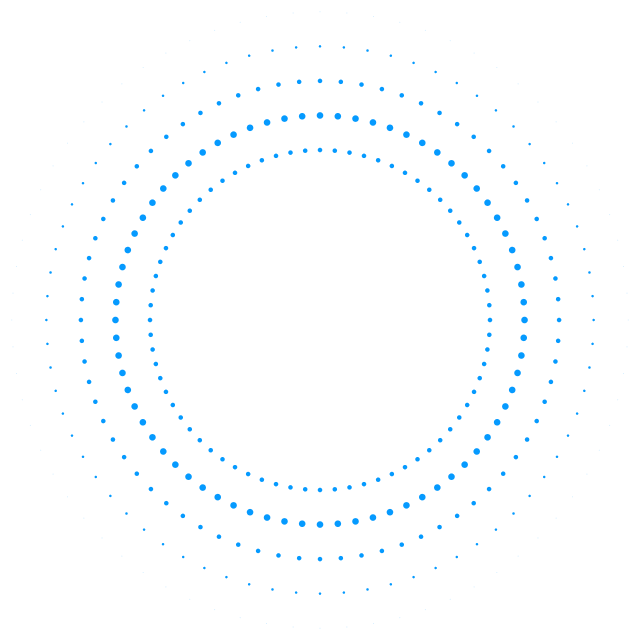
Write a Shadertoy shader that draws this background.

```glsl
// Concentric rings of blue dots on white, drawn in polar coordinates.
// Each pixel finds its nearest ring and spoke, then measures the distance
// to that dot; dots are largest on one ring and shrink on the others.

#define RING_COUNT 5.0
#define SPOKE_COUNT 72.0
#define INNER_RADIUS 0.2656
#define RING_SPACING 0.0540
#define PEAK_RING 1.0
#define PEAK_DOT_RADIUS 0.0051
#define DOT_SHRINK 0.0016
#define DOT_COLOR vec3(0.02, 0.605, 1.0)
#define PAPER_COLOR vec3(1.0)

const float TAU = 6.2831853;

// Antialiased disc coverage; dots below a pixel fade by their area.
float discCoverage(float dist, float radius, float pixel) {
    float drawnRadius = max(radius, 0.5 * pixel);
    float fade = radius / drawnRadius;
    return clamp(0.5 + (drawnRadius - dist) / pixel, 0.0, 1.0) * fade * fade;
}

// Centre of the nearest dot in xy, its radius in z.
vec3 nearestDot(vec2 p) {
    float ring = round((length(p) - INNER_RADIUS) / RING_SPACING);
    ring = clamp(ring, 0.0, RING_COUNT - 1.0);

    float spokeStep = TAU / SPOKE_COUNT;
    float angle = round(atan(p.y, p.x) / spokeStep) * spokeStep;

    float ringRadius = INNER_RADIUS + ring * RING_SPACING;
    float dotRadius = PEAK_DOT_RADIUS - DOT_SHRINK * abs(ring - PEAK_RING);
    return vec3(ringRadius * vec2(cos(angle), sin(angle)), dotRadius);
}

void mainImage(out vec4 fragColor, in vec2 fragCoord) {
    // Centred coordinates; the shorter canvas side is one unit.
    float pixel = 1.0 / min(iResolution.x, iResolution.y);
    vec2 p = (fragCoord - 0.5 * iResolution.xy) * pixel + 1e-6;

    vec3 dotShape = nearestDot(p);
    float ink = discCoverage(distance(p, dotShape.xy), dotShape.z, pixel);

    fragColor = vec4(mix(PAPER_COLOR, DOT_COLOR, ink), 1.0);
}
```
